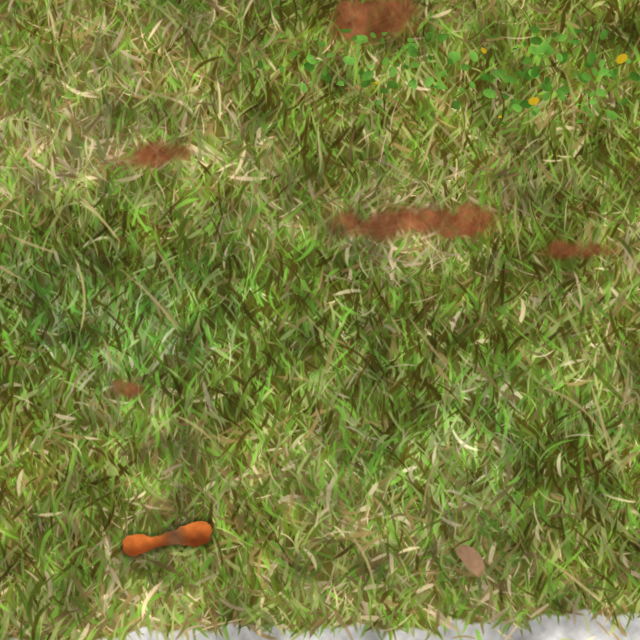
Write a Shadertoy shader that draws this texture.

```glsl
// Rough roadside grass with dry straw, red soil, clover and a pale kerb.

vec4 hash4(vec2 p) {
    return fract(sin(dot(p, vec2(127.1, 311.7)) + vec4(0.0, 1.7, 3.1, 5.3)) * 43758.5453);
}

float noise(vec2 p) {
    vec2 i = floor(p), f = fract(p);
    f = f * f * (3.0 - 2.0 * f);
    return mix(mix(hash4(i).x, hash4(i + vec2(1, 0)).x, f.x),
               mix(hash4(i + vec2(0, 1)).x, hash4(i + vec2(1, 1)).x, f.x), f.y);
}

float fbm(vec2 p) {
    return 0.55 * noise(p) + 0.3 * noise(p * 2.1 + 7.0) + 0.15 * noise(p * 4.3 + 19.0);
}

float soft(float d) { return 1.0 - smoothstep(-0.002, 0.002, d); }

// Soft elliptical spot, 1 at its centre
float spot(vec2 p, vec2 centre, vec2 size) {
    vec2 q = (p - centre) / size;
    return exp(-dot(q, q));
}

float kerbHeight(float x) {
    return 0.024 * smoothstep(0.1, 0.3, x) + 0.024 * smoothstep(0.6, 1.0, x)
         + 0.005 * sin(x * 37.0) + 0.004 * sin(x * 91.0) - 0.004;
}

// Dark thatch, greens, then dry straw as h rises
vec3 grassColor(float h) {
    vec3 c = vec3(0.27, 0.23, 0.07);
    c = mix(c, vec3(0.35, 0.41, 0.13), step(0.11, h));
    c = mix(c, vec3(0.42, 0.58, 0.20), step(0.35, h));
    c = mix(c, vec3(0.55, 0.58, 0.33), step(0.53, h));
    c = mix(c, vec3(0.51, 0.43, 0.26), step(0.77, h));
    return mix(c, vec3(0.76, 0.68, 0.54), step(0.91, h));
}

// Coverage of a bent, tapering blade centred on the origin
float blade(vec2 p, float angle, float halfLength, float width, float bend) {
    vec2 dir = vec2(cos(angle), sin(angle));
    vec2 q = vec2(dot(p, dir), dot(p, vec2(-dir.y, dir.x)));
    float t = q.x / halfLength;
    float d = abs(q.y + bend * halfLength * (t * t - 0.4)) - width * (1.0 - 0.8 * t * t);
    return soft(d) * (1.0 - smoothstep(0.6, 1.0, abs(t)));
}

void mainImage(out vec4 fragColor, in vec2 fragCoord) {
    vec2 p = fragCoord / iResolution.xy;
    float patches = fbm(p * 8.0);

    // Where the turf is dry, lush and bare
    float lush = spot(p, vec2(0.2, 0.5), vec2(0.32, 0.12)) + 0.6 * spot(p, vec2(0.75, 0.32), vec2(0.25, 0.14));
    float dry = 1.1 * spot(p, vec2(0.15, 0.82), vec2(0.3, 0.13))
              + 1.0 * spot(p, vec2(0.55, 0.66), vec2(0.25, 0.07))
              + 0.9 * (1.0 - smoothstep(0.02, 0.16, p.y)) - 0.7 * lush
              - 0.8 * spot(p, vec2(0.85, 0.85), vec2(0.3, 0.16)) + 3.0 * (patches - 0.5);
    float soil = 1.2 * spot(p, vec2(0.59, 0.97), vec2(0.08, 0.04))
               + spot(p, vec2(0.72, 0.655), vec2(0.06, 0.03))
               + 0.8 * spot(p, vec2(0.6, 0.65), vec2(0.1, 0.03))
               + 0.7 * spot(p, vec2(0.24, 0.76), vec2(0.08, 0.03))
               + 0.8 * spot(p, vec2(0.9, 0.61), vec2(0.07, 0.02))
               + 0.9 * spot(p, vec2(0.2, 0.39), vec2(0.03, 0.022));
    soil = smoothstep(0.25, 0.75, soil * (0.3 + 1.4 * fbm(p * 30.0 + 3.0)));

    // Shaded ground and kerb
    float grain = fbm(p * 55.0);
    vec3 col = mix(vec3(0.27, 0.28, 0.08), vec3(0.45, 0.40, 0.20), clamp(grain + 0.3 * dry, 0.0, 1.0));
    vec3 earth = mix(vec3(0.34, 0.17, 0.09), vec3(0.68, 0.42, 0.27), grain);
    col = mix(col, earth, soil);
    float kerb = 1.0 - smoothstep(-0.004, 0.004, p.y - kerbHeight(p.x));
    col = mix(col, vec3(0.74, 0.73, 0.71) * (0.8 + 0.35 * grain), kerb);

    // Overlapping layers of blades, one per jittered cell, leaning in tufts
    float lean = 2.2 * (noise(p * 9.0 + 60.0) - 0.5);
    for (int layer = 0; layer < 24; layer++) {
        float k = float(layer);
        float cells = 17.0 + mod(k * 7.0, 17.0);
        vec2 cell = floor(p * cells);
        for (int n = 0; n < 9; n++) {
            vec2 id = cell + vec2(n % 3 - 1, n / 3 - 1);
            vec4 a = hash4(id + k * 17.3), b = hash4(id + k * 31.7 + 53.0);
            vec2 centre = (id + a.xy) / cells;
            float onTurf = max(step(kerbHeight(centre.x), centre.y), step(0.93, b.w));
            float tone = pow(a.w, exp(-0.75 * dry));
            float angle = 1.57 + 0.25 * lean + (a.z - 0.5) * mix(2.1, 3.1, step(0.75, tone));
            float width = (0.0011 + 0.0025 * b.y * b.y) * mix(1.2, 0.95, p.y);
            float cover = blade(p - centre, angle, (0.4 + 0.5 * b.x) / cells, width, 0.6 * (b.z - 0.5));
            vec3 tint = grassColor(tone) * (0.77 + 0.48 * b.w);
            col = mix(col, tint, cover * onTurf * (0.8 - 0.66 * soil));
        }
    }

    // Broad light and shade, cooler green where lush
    float light = fbm(p * 17.0 + 40.0);
    col *= 0.66 + 0.76 * light;
    col *= mix(vec3(1.0), vec3(0.92, 1.05, 1.12), min(lush, 1.0));
    col = mix(col, earth, 0.4 * soil);

    // Round clover leaves with a few yellow flowers
    float clover = spot(p, vec2(0.57, 0.9), vec2(0.15, 0.05)) + spot(p, vec2(0.9, 0.88), vec2(0.17, 0.08));
    for (int n = 0; n < 36; n++) {
        float k = float(n / 9);
        vec2 id = floor(p * 38.0) + vec2(n % 3 - 1, (n / 3) % 3 - 1);
        vec4 a = hash4(id + k * 23.9 + 91.0), b = hash4(id + k * 41.3 + 12.0);
        vec2 q = p - (id + a.xy) / 38.0;
        q = mat2(cos(a.z * 6.3), sin(a.z * 6.3), -sin(a.z * 6.3), cos(a.z * 6.3)) * q;
        float leaf = soft(length(q * vec2(1.0, 1.5)) - 0.003 - 0.008 * b.x);
        vec3 tint = mix(vec3(0.22, 0.40, 0.11), vec3(0.50, 0.76, 0.30), b.y) * (0.95 + 15.0 * q.y);
        tint = mix(tint, vec3(0.85, 0.68, 0.12), step(0.975, b.z));
        col = mix(col, tint, 0.85 * leaf * step(a.w, 0.65 * clover - 0.12));
    }

    // Long pale straws
    for (int n = 0; n < 22; n++) {
        vec4 a = hash4(vec2(n, 5.0)), b = hash4(vec2(n, 77.0));
        float straw = blade(p - vec2(a.x, 0.08 + 0.8 * a.y), 1.2 + 1.7 * a.z, 0.03 + 0.05 * a.w, 0.0022, 0.5 * b.x - 0.25);
        col = mix(col, vec3(0.74, 0.67, 0.46) * (0.85 + 0.25 * b.y), 0.8 * straw);
    }

    // Curled orange leaf and a flat brown one
    vec2 q = p - vec2(0.21, 0.147), axis = vec2(0.105, 0.022);
    float t = clamp(dot(q, axis) / dot(axis, axis), 0.0, 1.0);
    float curl = length(q - axis * t) - 0.016 - 0.006 * cos(t * 7.0 + 0.2) + 0.012 * (grain - 0.3);
    col *= 1.0 - 0.45 * (1.0 - smoothstep(0.0, 0.014, curl + 0.003));
    vec3 orange = mix(vec3(0.50, 0.24, 0.10), vec3(0.84, 0.46, 0.21), smoothstep(-0.014, 0.012, q.y - axis.y * t));
    orange = mix(orange, vec3(0.48, 0.33, 0.22), spot(vec2(t), vec2(0.6), vec2(0.2)));
    col = mix(col, orange * (0.7 + 0.55 * grain), soft(curl));
    col = mix(col, vec3(0.64, 0.50, 0.38) * (0.75 + 0.45 * grain), blade(p - vec2(0.735, 0.125), -0.85, 0.036, 0.014, 0.2));

    fragColor = vec4(col, 1.0);
}
```
